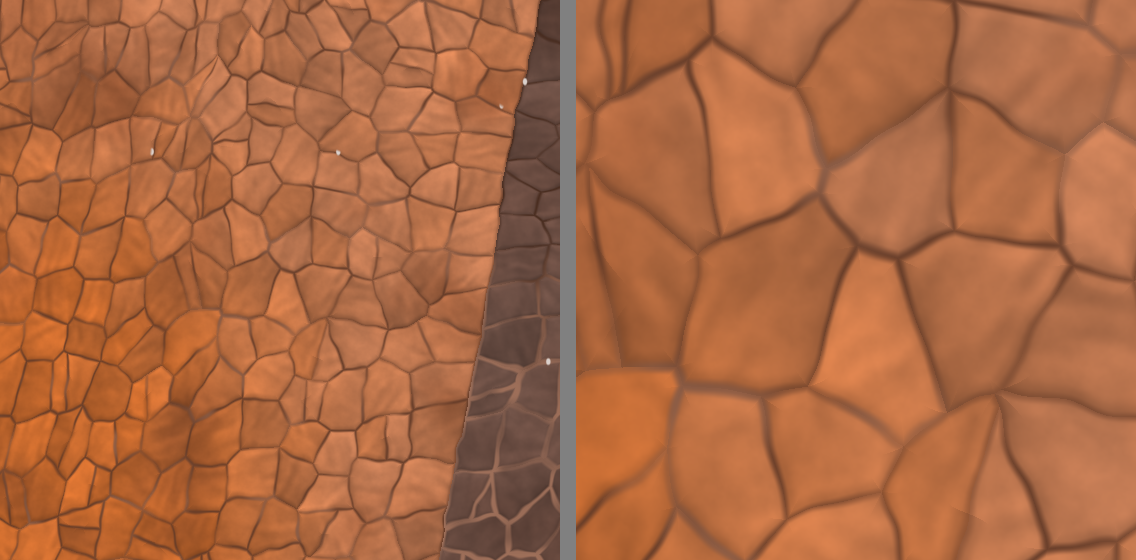
Left, the full canvas; right, a detail of the centre.
Reproduce this texture procedurally as a Shadertoy shader.

```glsl
// Worn terracotta mosaic paving with a dark stone border along the right side.
#define STONE_SIZE 0.087
#define JITTER vec2(0.74, 0.62)
#define JOINT_WIDTH 0.0016
#define SOFTNESS 0.0036
#define SPLIT_SHARE 0.20
#define GRAIN 0.13
#define CLAY vec3(0.720, 0.455, 0.312)
#define ORANGE vec3(0.765, 0.405, 0.175)
#define UMBER vec3(0.540, 0.295, 0.170)
#define SLATE vec3(0.390, 0.280, 0.240)
#define DARK_JOINT vec3(0.390, 0.230, 0.155)
#define PALE_JOINT vec3(0.640, 0.450, 0.360)

float hash(vec2 p) {
    vec3 q = fract(vec3(p.xyx) * 0.1031);
    q += dot(q, q.yzx + 33.33);
    return fract((q.x + q.y) * q.z);
}

float noise(vec2 p) {
    vec2 i = floor(p), f = fract(p);
    f = f * f * (3.0 - 2.0 * f);
    return mix(mix(hash(i), hash(i + vec2(1, 0)), f.x),
               mix(hash(i + vec2(0, 1)), hash(i + vec2(1, 1)), f.x), f.y);
}

float layeredNoise(vec2 p) {
    float sum = 0.0, weight = 0.5;
    for (int i = 0; i < 4; i++) {
        sum += weight * noise(p);
        p = mat2(1.6, 1.2, -1.2, 1.6) * p + 7.3;
        weight *= 0.5;
    }
    return sum;
}

// Bend the canvas so that rows and columns follow the curved laying lines
vec2 layingCoords(vec2 uv) {
    float x = uv.x - 0.785 - 0.175 * uv.y + 0.004 * sin(uv.y * 11.0);
    float y = uv.y + 0.35 * max(uv.x - 0.4, 0.0) * smoothstep(0.3, 1.0, uv.y);
    y += 0.010 * sin(uv.x * 9.0 + 1.0) + 0.006 * sin(uv.x * 21.0 + uv.y * 8.0);
    vec2 p = vec2(x, y) / STONE_SIZE;
    if (p.x < 0.0) p.x -= 0.02 * p.x * p.x;
    return p + 0.09 * (vec2(noise(uv * 40.0), noise(uv * 40.0 + 9.0)) - 0.5);
}

vec2 stoneCentre(vec2 cell) {
    vec2 seed = cell + vec2(60.0, 30.0);
    return cell + 0.5 + JITTER * (vec2(hash(seed), hash(seed + 17.0)) - 0.5);
}

void mainImage(out vec4 fragColor, in vec2 fragCoord) {
    vec2 uv = fragCoord / iResolution.xy;
    vec2 p = layingCoords(uv);
    bool border = p.x >= 0.0;

    // Nearest stone centre on this side of the border line
    vec2 home = floor(p), cell = home, centre = home;
    float nearest = 100.0;
    for (int k = 0; k < 25; k++) {
        vec2 c = home + vec2(k % 5 - 2, k / 5 - 2);
        vec2 s = stoneCentre(c);
        float d = dot(p - s, p - s);
        if ((c.x >= 0.0) == border && d < nearest) { nearest = d; cell = c; centre = s; }
    }

    // Distance to the closest straight side, and the way that side faces
    float edge = abs(p.x);
    vec2 facing = vec2(border ? -1.0 : 1.0, 0.0);
    for (int k = 0; k < 25; k++) {
        vec2 c = cell + vec2(k % 5 - 2, k / 5 - 2);
        if (c == cell || (c.x >= 0.0) != border) continue;
        vec2 s = stoneCentre(c);
        vec2 n = normalize(s - centre);
        float d = dot(0.5 * (s + centre) - p, n);
        if (d < edge) { edge = d; facing = n; }
    }

    // Break some stones in two
    vec2 id = cell + vec2(60.0, 30.0);
    vec2 local = p - centre;
    if (hash(id + 5.0) < SPLIT_SHARE) {
        float angle = (hash(id + 8.0) - 0.5) * 0.8 + (hash(id + 9.0) < 0.6 ? 0.0 : 1.57);
        float cut = dot(local, vec2(cos(angle), sin(angle)));
        edge = min(edge, abs(cut));
        id += cut > 0.0 ? 0.37 : 0.0;
    }
    edge *= STONE_SIZE;

    // Stone colour: clay, warmer to the lower left, with brown stains
    float stain = layeredNoise(uv * 6.0 + 3.0);
    float warmth = 1.0 - smoothstep(0.2, 0.78, length(uv * vec2(1.0, 0.72)));
    warmth = clamp(warmth * 1.1 + 0.34 * (hash(id + 2.0) - 0.45), 0.0, 1.0);
    vec3 color = mix(CLAY, ORANGE, warmth);
    vec2 fromPatch = uv - vec2(0.2, 0.9);
    float brown = 0.5 * exp(-40.0 * dot(fromPatch, fromPatch)) + 1.9 * (stain - 0.53);
    color = mix(color, UMBER, clamp(brown, 0.0, 0.7));
    if (border) color = SLATE + 0.10 * (stain - 0.47);
    color *= 0.92 + 0.18 * hash(id + 3.0);

    // Uneven face: tilt, worn streaks, grain and a lit upper rim
    float turn = hash(id + 4.0) * 6.28;
    vec2 along = mat2(cos(turn), sin(turn), -sin(turn), cos(turn)) * local;
    color *= 1.0 + 0.10 * along.x;
    color *= 1.0 + 0.14 * (noise(along * vec2(2.0, 7.0) + id * 5.0) - 0.5);
    color *= 1.0 + GRAIN * (layeredNoise(uv * 70.0) - 0.47);
    color *= 1.0 + 0.07 * facing.y * smoothstep(0.014, 0.004, edge);

    // Joints: thin, soft and unevenly filled, paler and wider low in the border
    float wear = noise(uv * 19.0 + 4.0);
    float pale = border ? smoothstep(0.62, 0.35, uv.y + 0.2 * (wear - 0.5))
                        : 0.6 * smoothstep(0.5, 0.9, wear);
    float width = JOINT_WIDTH * (0.3 + 1.3 * wear);
    if (border) width += 0.004 * pale * noise(uv * 31.0);
    vec3 jointColor = mix(border ? DARK_JOINT * 0.7 : DARK_JOINT, PALE_JOINT, pale);
    float joint = 1.0 - smoothstep(width - SOFTNESS * 0.5, width + SOFTNESS, edge);
    float filling = 0.35 + 0.55 * smoothstep(0.15, 0.8, noise(uv * 23.0));
    color *= 1.0 - 0.08 * smoothstep(0.011, 0.0, edge);
    color = mix(color, jointColor, joint * filling);

    // A few bright chips lodged in the joints
    vec2 chipCell = floor(uv * 24.0);
    vec2 chip = (fract(uv * 24.0) - 0.5) / 24.0;
    float chipMask = step(0.985, hash(chipCell + 90.0)) * smoothstep(0.007, 0.003, length(chip * vec2(1.3, 0.8)));
    color = mix(color, vec3(0.86, 0.82, 0.80), chipMask * smoothstep(0.012, 0.003, edge));

    fragColor = vec4(clamp(color, 0.0, 1.0), 1.0);
}
```
